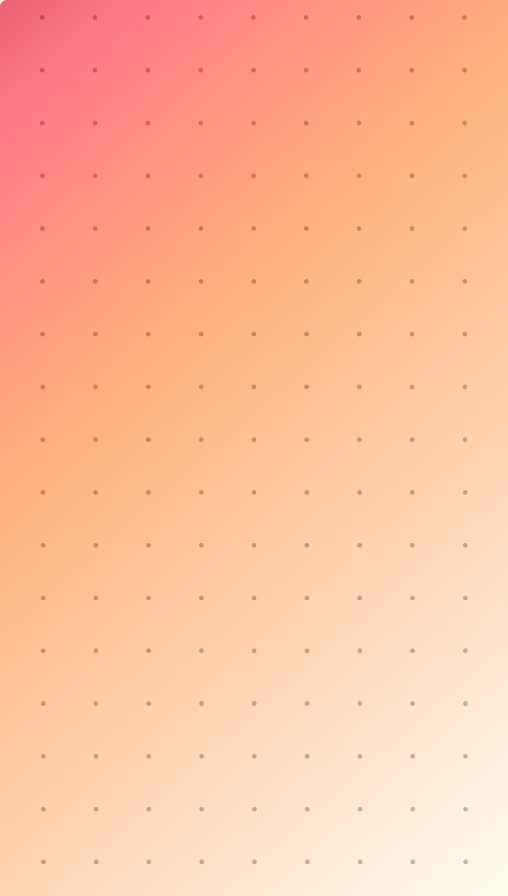
This background is drawn by a Shadertoy shader. Its source:

```glsl
// A diagonal sunset gradient, from rose through orange to cream, under a grid
// of small translucent dots. The gradient is piecewise linear along one axis;
// the dots are a distance function repeated over square cells.

// Lengths are in canvas heights, measured from the top left corner.
const float DOT_SPACING = 0.0589;
const vec2  FIRST_DOT = vec2(0.0471, 0.0195);
const float DOT_RADIUS = 0.0026;
const float DOT_OPACITY = 0.27;
const float COLUMN_LEAN = 0.0014;     // slight drift of the columns downwards
const float CORNER_RADIUS = 0.008;    // rounding of the top left corner

const vec2 GRADIENT_AXIS = vec2(0.661, 0.751);
const float PINK_STOP = 0.09;
const float ORANGE_STOP = 0.375;
const float CREAM_STOP = 0.98;

const vec3 ROSE = vec3(0.92, 0.38, 0.45);
const vec3 PINK = vec3(1.00, 0.475, 0.53);
const vec3 ORANGE = vec3(1.00, 0.70, 0.485);
const vec3 CREAM = vec3(1.00, 0.975, 0.935);
const vec3 DOT_COLOR = vec3(0.10, 0.05, 0.04);
const vec3 CORNER_COLOR = vec3(1.00, 0.90, 0.88);

// Position of t between two stops, clamped to 0..1
float ramp(float from, float to, float t) {
    return clamp((t - from) / (to - from), 0.0, 1.0);
}

vec3 sunsetGradient(float t) {
    vec3 color = mix(ROSE, PINK, ramp(0.0, PINK_STOP, t));
    color = mix(color, ORANGE, ramp(PINK_STOP, ORANGE_STOP, t));
    return mix(color, CREAM, ramp(ORANGE_STOP, CREAM_STOP, t));
}

// Signed distance to the nearest dot of the grid
float dotGrid(vec2 p) {
    p.x -= COLUMN_LEAN * p.y;
    vec2 cell = (p - FIRST_DOT) / DOT_SPACING;
    vec2 offset = (fract(cell + 0.5) - 0.5) * DOT_SPACING;
    return length(offset) - DOT_RADIUS;
}

// Coverage of a shape with an edge one pixel wide
float coverage(float dist, float pixel) {
    return 1.0 - smoothstep(-0.5 * pixel, 0.5 * pixel, dist);
}

void mainImage(out vec4 fragColor, in vec2 fragCoord) {
    float pixel = 1.0 / iResolution.y;
    vec2 p = vec2(fragCoord.x, iResolution.y - fragCoord.y) * pixel;
    vec2 canvas = vec2(iResolution.x * pixel, 1.0);

    // Background, spanning the canvas from corner to corner
    float t = dot(p, GRADIENT_AXIS) / dot(canvas, GRADIENT_AXIS);
    vec3 color = sunsetGradient(t);

    // Dots
    color = mix(color, DOT_COLOR, DOT_OPACITY * coverage(dotGrid(p), pixel));

    // Rounded corner
    float corner = length(max(CORNER_RADIUS - p, 0.0)) - CORNER_RADIUS;
    color = mix(CORNER_COLOR, color, coverage(corner, pixel));

    fragColor = vec4(color, 1.0);
}
```
